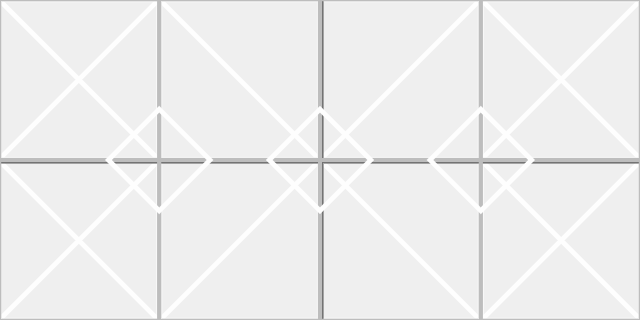
Give the GLSL for this pattern, as a WebGL 1 fragment shader.

```glsl
precision mediump float;
// Pale wall tiles, four across and two down, with grey grout and dark seams.
// White diagonals cross the tiles and three diamonds sit on the middle joints.
// Every part is a distance to a line, layered from the tile face upwards.

uniform vec2 u_resolution;

const float ROWS = 2.0;
const float PITCH = 1.005;            // tile pitch relative to half the height
const float GROUT_HALF = 0.0132;
const float SEAM_WIDTH = 0.0085;      // dark shadow beside the main joints
const float BEVEL_WIDTH = 0.006;      // light rim along the grout
const float STRIPE_HALF = 0.0150;
const float DIAMOND_RADIUS = 0.316;
const float FRAME_WIDTH = 0.008;
const float BEVEL_STRENGTH = 0.7;
const float SQRT_HALF = 0.70711;

const vec3 TILE_COLOUR = vec3(0.937);
const vec3 STRIPE_COLOUR = vec3(0.995);
const vec3 GROUT_COLOUR = vec3(0.74);
const vec3 SEAM_COLOUR = vec3(0.33);

// Coverage of a band around distance zero, smoothed over one pixel.
float band(float dist, float halfWidth, float pixel) {
  return clamp((halfWidth - abs(dist)) / pixel + 0.5, 0.0, 1.0);
}

// Diagonals mirror about the centre; only the outer tiles carry both.
float diagonals(vec2 p, float pixel) {
  vec2 mirrored = abs(p);
  vec2 cell = fract(mirrored);
  float outward = (cell.x - cell.y) * SQRT_HALF;
  float inward = (cell.x + cell.y - 1.0) * SQRT_HALF;
  float outerTile = step(1.0, mirrored.x);
  return max(band(outward, STRIPE_HALF, pixel),
             outerTile * band(inward, STRIPE_HALF, pixel));
}

// Diamond outline around the nearest of the three middle crossings.
float diamonds(vec2 p, float pixel) {
  float centre = clamp(floor(p.x + 0.5), -1.0, 1.0);
  float ring = abs(p.x - centre) + abs(p.y) - DIAMOND_RADIUS;
  return band(ring * SQRT_HALF, STRIPE_HALF, pixel);
}

void main() {
  // Tile units, with the origin at the middle crossing.
  float unit = ROWS / (u_resolution.y * PITCH);
  vec2 p = (gl_FragCoord.xy - 0.5 * u_resolution) * unit;
  float pixel = unit;

  vec2 joint = abs(p - floor(p + 0.5));
  float nearest = min(joint.x, joint.y);
  vec2 edge = 0.5 * u_resolution * unit - abs(p);

  // Tile face, stripes and light rim.
  vec3 colour = mix(TILE_COLOUR, STRIPE_COLOUR, diagonals(p, pixel));
  float bevel = band(nearest, GROUT_HALF + BEVEL_WIDTH, pixel);
  colour = mix(colour, STRIPE_COLOUR, BEVEL_STRENGTH * bevel);

  // Shadows below the horizontal joint and right of the central one.
  float seamOffset = GROUT_HALF + 0.5 * SEAM_WIDTH;
  float seam = max(band(p.y + seamOffset, 0.5 * SEAM_WIDTH, pixel),
                   band(p.x - seamOffset, 0.5 * SEAM_WIDTH, pixel));
  colour = mix(colour, SEAM_COLOUR, seam);

  // Grout, outer frame and diamonds on top.
  float grout = max(band(nearest, GROUT_HALF, pixel),
                    band(min(edge.x, edge.y), FRAME_WIDTH, pixel));
  colour = mix(colour, GROUT_COLOUR, grout);
  colour = mix(colour, STRIPE_COLOUR, diamonds(p, pixel));

  gl_FragColor = vec4(colour, 1.0);
}
```
